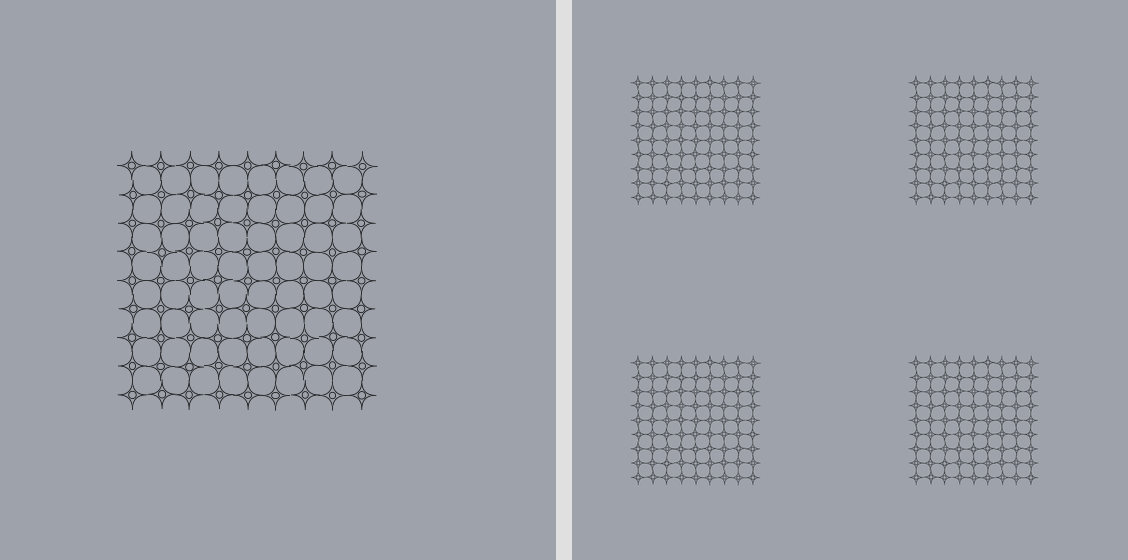
Left: one tile. Right: repeated 2 by 2.
Reproduce this pattern procedurally as a Shadertoy shader.

```glsl
// A 9 by 9 block of thin four-pointed stars, each holding a small ring, on plain grey.
// Star sides are superellipse arcs, so neighbours enclose rounded squares; a hash shifts
// and stretches each star slightly. The plain margin lets the canvas tile seamlessly.

const vec3 GROUND = vec3(0.62, 0.64, 0.67);
const vec3 INK = vec3(0.05, 0.055, 0.06);

// Lengths are fractions of the canvas height.
const float COUNT = 9.0;                      // stars across and down
const vec2 BLOCK_CENTER = vec2(0.4445, 0.4995); // fraction of each canvas side
const float PITCH = 0.0511;
const float STAR_REACH = 0.0256;              // center to tip
const float RING_RADIUS = 0.0061;
const float LINE_WIDTH = 0.0014;
const float ROUNDNESS = 2.45;                 // superellipse exponent
const float SHIFT = 0.0017;                   // largest offset of a star
const float REACH_VARIATION = 0.03;
const float RING_VARIATION = 0.13;

float hash(vec2 p) {
    return fract(sin(dot(p, vec2(127.1, 311.7))) * 43758.5453);
}

// Two independent values from -1 to 1
vec2 signedHash(vec2 id, float seed) {
    return 2.0 * vec2(hash(id + seed), hash(id + seed + 17.3)) - 1.0;
}

// Approximate distance to the outline of a star with concave sides
float starOutline(vec2 p, vec2 reach) {
    vec2 q = abs(p) / reach;
    vec2 u = max(1.0 - q, 0.0);
    float f = dot(pow(u, vec2(ROUNDNESS)), vec2(1.0)) - 1.0;
    vec2 slope = ROUNDNESS * pow(u, vec2(ROUNDNESS - 1.0)) / reach;
    float beyondTips = length(max(q - 1.0, 0.0) * reach);
    return abs(f) / max(length(slope), 0.001) + beyondTips;
}

// Approximate distance to the outline of an ellipse
float ringOutline(vec2 p, vec2 radii) {
    float k = length(p / radii);
    float slope = length(p / (radii * radii));
    return abs(k * (k - 1.0) / max(slope, 0.001));
}

// Share of a pixel covered by a line at the given distance
float lineCoverage(float dist, float pixel) {
    float halfPixel = 0.5 * pixel;
    float halfWidth = 0.5 * LINE_WIDTH;
    float outer = clamp(dist + halfWidth, -halfPixel, halfPixel);
    float inner = clamp(dist - halfWidth, -halfPixel, halfPixel);
    return (outer - inner) / pixel;
}

void mainImage(out vec4 fragColor, in vec2 fragCoord) {
    vec2 p = (fragCoord - BLOCK_CENTER * iResolution.xy) / iResolution.y;
    float lastIndex = 0.5 * (COUNT - 1.0);
    vec2 nearest = floor(p / PITCH + 0.5);
    float dist = 1.0;

    // Nearest star and its neighbours, limited to the block
    for (int j = -1; j <= 1; j++) {
        for (int i = -1; i <= 1; i++) {
            vec2 id = nearest + vec2(i, j);
            if (max(abs(id.x), abs(id.y)) > lastIndex + 0.1) continue;

            vec2 local = p - id * PITCH - SHIFT * signedHash(id, 3.1);
            vec2 reach = STAR_REACH * (1.0 + REACH_VARIATION * signedHash(id, 41.7));
            vec2 radii = RING_RADIUS * (1.0 + RING_VARIATION * signedHash(id, 73.9));
            dist = min(dist, starOutline(local, reach));
            dist = min(dist, ringOutline(local, radii));
        }
    }

    float ink = lineCoverage(dist, 1.0 / iResolution.y);
    fragColor = vec4(mix(GROUND, INK, ink), 1.0);
}
```
